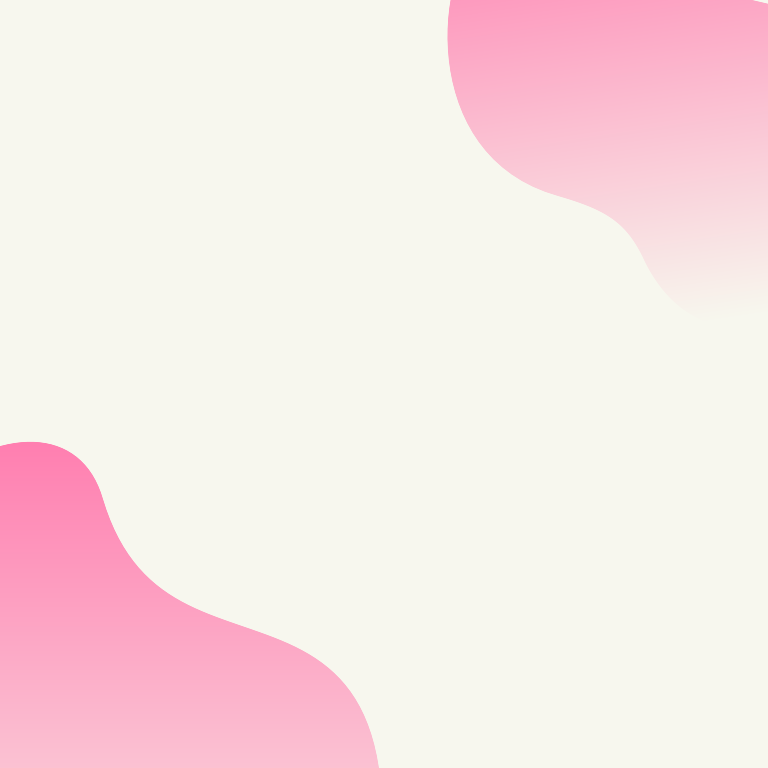
This background is drawn by a WebGL 2 fragment shader. Its source:

```glsl
#version 300 es
precision highp float;
// Two soft pink wavy blobs in opposite corners of a cream background.

#define GRID 768.0                     // design units across the canvas
#define STEPS 24                       // line pieces per curve
#define CREAM vec3(0.969, 0.967, 0.932)
#define PINK vec3(1.0, 0.495, 0.69)
#define LOW_FADE vec2(441.0, 584.0)    // start and length of the lower fade
#define HIGH_FADE vec2(-40.0, 467.0)   // start and length of the upper fade
#define HIGH_TILT 0.15                 // slant of the upper fade

uniform vec2 u_resolution;
out vec4 fragColor;

// Outlines: four joined cubic curves each, y pointing down
const vec2 LOW_BLOB[13] = vec2[13](
  vec2(-20, 453), vec2(37, 429), vec2(87, 443),
  vec2(103, 499), vec2(130, 589), vec2(187, 607),
  vec2(245, 627), vec2(303, 647), vec2(364, 668),
  vec2(379, 768), vec2(399, 900), vec2(-300, 1000), vec2(-60, 600));

const vec2 HIGH_BLOB[13] = vec2[13](
  vec2(455, -20), vec2(435, 50), vec2(450, 166),
  vec2(558, 196), vec2(606, 210), vec2(627, 222),
  vec2(645, 262), vec2(661, 294), vec2(684, 316),
  vec2(715, 325), vec2(1000, 400), vec2(1100, 66), vec2(735, -4));

vec2 cubic(vec2 a, vec2 b, vec2 c, vec2 d, float t) {
  float s = 1.0 - t;
  return s * s * s * a + 3.0 * s * t * (s * b + t * c) + t * t * t * d;
}

// Folds one edge into the squared distance (x) and the inside sign (y)
void addEdge(vec2 p, vec2 a, vec2 b, inout vec2 state) {
  vec2 e = b - a, w = p - a;
  vec2 gap = w - e * clamp(dot(w, e) / dot(e, e), 0.0, 1.0);
  state.x = min(state.x, dot(gap, gap));
  if ((a.y > p.y) != (b.y > p.y) && w.x < e.x * w.y / e.y) state.y = -state.y;
}

// Signed distance to a closed outline, negative inside
float blobDistance(vec2 p, vec2 k[13]) {
  vec2 state = vec2(1e9, 1.0);
  vec2 last = k[12];
  addEdge(p, last, k[0], state);
  last = k[0];
  for (int c = 0; c < 12; c += 3) {
    for (int i = 1; i <= STEPS; i++) {
      vec2 next = cubic(k[c], k[c + 1], k[c + 2], k[c + 3], float(i) / float(STEPS));
      addEdge(p, last, next, state);
      last = next;
    }
  }
  return state.y * sqrt(state.x);
}

// Pink fading into the background along one axis
vec3 fadeColor(float along, vec2 fade) {
  return mix(PINK, CREAM, clamp((along - fade.x) / fade.y, 0.0, 1.0));
}

void main() {
  vec2 uv = gl_FragCoord.xy / u_resolution;
  vec2 p = vec2(uv.x, 1.0 - uv.y) * GRID;
  float soft = 0.5 * GRID / min(u_resolution.x, u_resolution.y);

  float low = 1.0 - smoothstep(-soft, soft, blobDistance(p, LOW_BLOB));
  float high = 1.0 - smoothstep(-soft, soft, blobDistance(p, HIGH_BLOB));

  vec3 color = CREAM;
  color = mix(color, fadeColor(p.y, LOW_FADE), low);
  color = mix(color, fadeColor(p.y + HIGH_TILT * p.x, HIGH_FADE), high);
  fragColor = vec4(color, 1.0);
}
```
